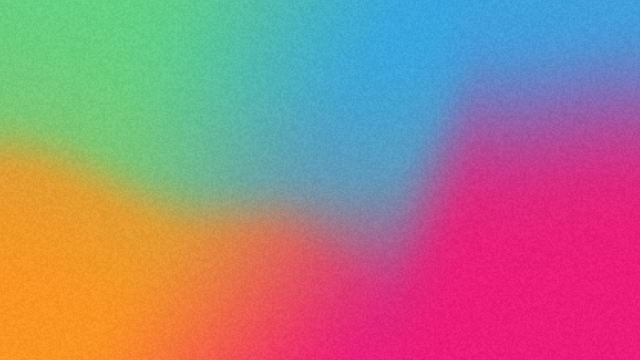
This background is drawn by a Shadertoy shader. Its source:

```glsl
// Soft four-colour mesh gradient: green and blue above a wavy seam, orange and pink below, with fine grain.
#define GREEN  vec3(0.39, 0.82, 0.51)
#define BLUE   vec3(0.22, 0.65, 0.88)
#define ORANGE vec3(0.98, 0.58, 0.13)
#define PINK   vec3(0.93, 0.11, 0.47)
#define HAZE   vec3(0.33, 0.65, 0.74)
#define BLEED 0.40
#define BLEED_WIDTH 0.48
#define GRAIN_ROWS 235.0
#define GRAIN_AMOUNT 0.056

float hash(vec2 cell) {
    vec3 p = fract(vec3(cell.xyx) * 0.1031);
    p += dot(p, p.yzx + 33.33);
    return fract((p.x + p.y) * p.z);
}

// Smoothly interpolated random lattice
float valueNoise(vec2 p) {
    vec2 cell = floor(p);
    vec2 f = fract(p);
    f = f * f * (3.0 - 2.0 * f);
    float low = mix(hash(cell), hash(cell + vec2(1.0, 0.0)), f.x);
    float high = mix(hash(cell + vec2(0.0, 1.0)), hash(cell + 1.0), f.x);
    return mix(low, high, f.y);
}

// Height of the seam: a long fall, a shallow dip, then a steep rise
float seamHeight(float x) {
    return 0.60 - 0.185 * smoothstep(0.0, 0.33, x)
                - 0.070 * smoothstep(0.42, 0.60, x)
                + 0.310 * smoothstep(0.60, 0.76, x)
                + 0.050 * smoothstep(0.76, 1.0, x);
}

// Blend from 0 to 1 around a centre
float softStep(float centre, float halfWidth, float x) {
    return smoothstep(centre - halfWidth, centre + halfWidth, x);
}

void mainImage(out vec4 fragColor, in vec2 fragCoord) {
    vec2 uv = fragCoord / iResolution.xy;

    // Upper field: green to blue, hazier towards the seam
    float rise = clamp((uv.y - 0.45) / 0.55, 0.0, 1.0);
    vec3 blue = mix(HAZE, BLUE, smoothstep(0.25, 1.0, uv.y + 0.2 * smoothstep(0.6, 0.9, uv.x)));
    float upperBlend = softStep(mix(0.31, 0.43, rise), mix(0.19, 0.26, rise), uv.x);
    vec3 upper = mix(GREEN, blue, upperBlend);

    // Lower field: orange to pink along a leaning front
    float lowerBlend = softStep(0.34 + 0.36 * min(uv.y, 0.45), 0.25, uv.x);
    vec3 lower = mix(ORANGE, PINK, lowerBlend);

    // Seam: a core that widens to the right, plus a broad bleed both ways
    float seam = seamHeight(uv.x);
    float coreWidth = mix(0.10, 0.25, smoothstep(0.38, 0.74, uv.x));
    float core = softStep(seam, coreWidth, uv.y);
    float bleed = softStep(seam, BLEED_WIDTH, uv.y);
    vec3 colour = mix(lower, upper, mix(core, bleed, BLEED));

    // Film grain
    vec2 grainPos = fragCoord / iResolution.y * GRAIN_ROWS;
    colour += GRAIN_AMOUNT * (valueNoise(grainPos) - 0.5);

    fragColor = vec4(clamp(colour, 0.0, 1.0), 1.0);
}
```
